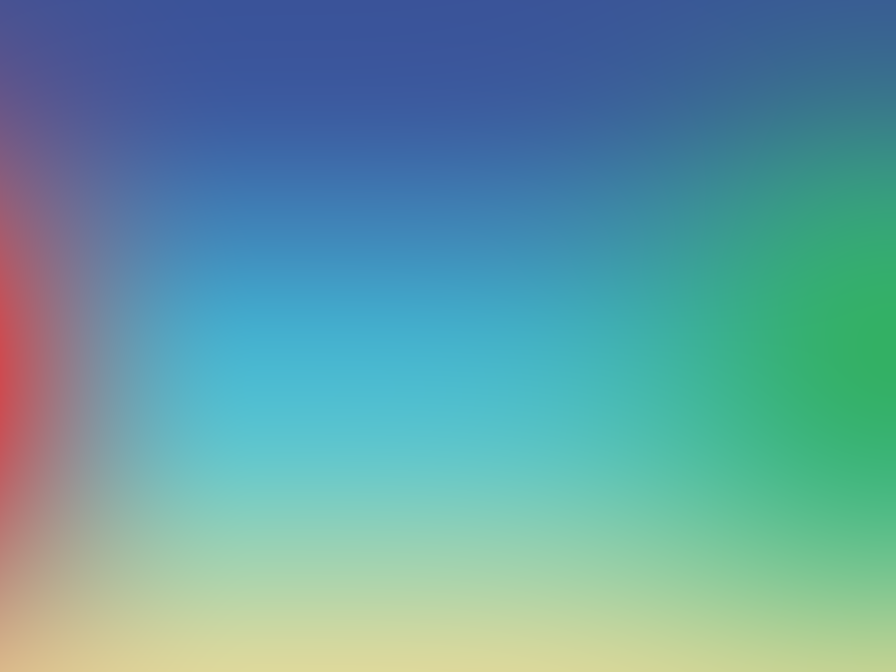
A Shadertoy shader for this background:

```glsl
#define RED_GLOW      vec3(0.81, 0.29, 0.31)
#define RED_HEIGHT    0.444
#define RED_REACH     vec2(0.29, 0.365)
#define GREEN_GLOW    vec3(0.20, 0.69, 0.39)
#define GREEN_CENTER  vec2(1.0, 0.479)
#define GREEN_REACH   vec2(0.273, 0.356)

// Backdrop colours, evenly spaced from bottom to top
const int STOP_COUNT = 7;
const vec3 STOPS[STOP_COUNT] = vec3[STOP_COUNT](
    vec3(0.870, 0.850, 0.610),
    vec3(0.630, 0.825, 0.695),
    vec3(0.375, 0.775, 0.805),
    vec3(0.270, 0.690, 0.810),
    vec3(0.250, 0.515, 0.720),
    vec3(0.236, 0.363, 0.630),
    vec3(0.227, 0.325, 0.600)
);

vec3 stopAt(int index) {
    return STOPS[clamp(index, 0, STOP_COUNT - 1)];
}

// Catmull-Rom spline through the stops
vec3 backdrop(float height) {
    float position = clamp(height, 0.0, 1.0) * float(STOP_COUNT - 1);
    int index = min(int(position), STOP_COUNT - 2);
    float t = position - float(index);
    vec3 a = stopAt(index - 1);
    vec3 b = stopAt(index);
    vec3 c = stopAt(index + 1);
    vec3 d = stopAt(index + 2);
    vec3 cubic = 3.0 * (b - c) + d - a;
    vec3 square = 2.0 * a - 5.0 * b + 4.0 * c - d;
    return b + 0.5 * t * (c - a + t * (square + t * cubic));
}

float bell(vec2 offset) {
    return exp(-dot(offset, offset));
}

void mainImage(out vec4 fragColor, in vec2 fragCoord) {
    vec2 uv = fragCoord / iResolution.xy;
    vec3 color = backdrop(uv.y);

    // Red glow hugging the left edge
    float fade = max(1.0 - uv.x / RED_REACH.x, 0.0);
    float rise = bell(vec2(0.0, (uv.y - RED_HEIGHT) / RED_REACH.y));
    color = mix(color, RED_GLOW, fade * fade * rise);

    // Broad green glow on the right
    color = mix(color, GREEN_GLOW, bell((uv - GREEN_CENTER) / GREEN_REACH));

    fragColor = vec4(color, 1.0);
}
```
